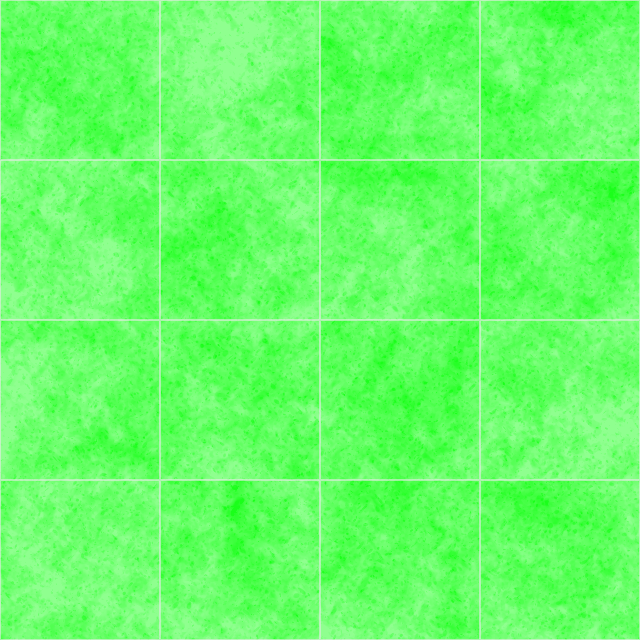
Reproduce this texture procedurally as a WebGL 2 fragment shader.

```glsl
#version 300 es
precision highp float;

uniform vec2 u_resolution;
out vec4 outColor;

const float TILES = 4.0;
const float GROUT_HALF_WIDTH = 0.0009;
const vec3 GROUT = vec3(0.92);
const vec3 GREEN_DEEP = vec3(0.0, 1.0, 0.0);
const vec3 GREEN_PALE = vec3(1.0);

vec2 hash2(vec2 p) {
    vec3 q = fract(vec3(p.xyx) * vec3(0.1031, 0.1030, 0.0973));
    q += dot(q, q.yzx + 33.33);
    return fract((q.xx + q.yz) * q.zy);
}

mat2 rotation(float angle) {
    float c = cos(angle);
    float s = sin(angle);
    return mat2(c, s, -s, c);
}

// Layered, warped sines: soft clouds around zero
float clouds(vec2 p, int layers) {
    mat2 turn = rotation(1.1);
    float sum = 0.0;
    float amplitude = 0.5;
    for (int i = 0; i < layers; i++) {
        p += 0.7 * sin(p.yx * 1.3 + vec2(i, i + 2) * 1.7);
        sum += amplitude * sin(p.x) * sin(p.y + 0.8);
        p = turn * p * 1.9 + 2.3;
        amplitude *= 0.62;
    }
    return sum;
}

// Cellular noise: each point spreads a soft blot of random tone around zero
float blots(vec2 p) {
    vec2 cell = floor(p);
    float sum = 0.0;
    float total = 0.0;
    for (int y = -1; y <= 1; y++) {
        for (int x = -1; x <= 1; x++) {
            vec2 id = cell + vec2(x, y);
            vec2 d = id + hash2(id) - p;
            float weight = exp(-7.0 * dot(d, d));
            sum += weight * (hash2(id + 53.0).x - 0.5);
            total += weight;
        }
    }
    return sum / total;
}

// Scattered oval flecks with random size, angle and strength
float flecks(vec2 p, float maxRadius, float soft) {
    vec2 cell = floor(p);
    float ink = 0.0;
    for (int y = -1; y <= 1; y++) {
        for (int x = -1; x <= 1; x++) {
            vec2 id = cell + vec2(x, y);
            vec2 size = hash2(id + 71.0);
            vec2 look = hash2(id + 139.0);
            vec2 d = rotation(look.x * 6.283) * (p - id - hash2(id));
            d.y *= 1.1 + size.y;
            float radius = maxRadius * mix(0.35, 1.0, size.x * size.x);
            float cover = 1.0 - smoothstep(radius - soft, radius + soft, length(d));
            ink = max(ink, cover * look.y);
        }
    }
    return ink;
}

// Paleness of the glaze at a point in one tile
float glaze(vec2 local, vec2 seed, float pixel) {
    vec2 p = local + seed * 37.0;
    float tone = 0.395 + 0.06 * (seed.x - 0.5);
    vec2 turned = rotation(seed.y * 6.283) * (local - 0.5);
    tone += 0.18 * clouds(turned * 2.8 + seed * 97.0, 3);

    // Mottling from coarse to fine
    vec2 bend = 0.25 * sin(p.yx * vec2(31.0, 37.0));
    tone += 0.12 * blots(p * 6.0 + bend);
    tone += 0.12 * blots(p * 13.0 + bend);
    tone += 0.11 * blots(p * 27.0 + bend);
    tone += 0.10 * blots(p * 50.0 + bend);

    // Slightly paler rim
    vec2 rim = abs(local - 0.5) * 2.0;
    tone += 0.03 * smoothstep(0.7, 1.0, max(rim.x, rim.y));

    // Large and small dark flecks
    tone -= 0.13 * flecks(p * 19.0 + bend, 0.38, 0.05 + 8.0 * pixel);
    tone -= 0.15 * flecks(p * 34.0 + 9.0, 0.38, 0.05 + 14.0 * pixel);
    return clamp(tone, 0.1, 0.56);
}

void main() {
    vec2 uv = gl_FragCoord.xy / u_resolution;
    float pixel = 1.0 / min(u_resolution.x, u_resolution.y);
    vec2 grid = uv * TILES;
    vec2 local = fract(grid);

    // Each tile has its own clouds and flecks
    float paleness = glaze(local, hash2(floor(grid) + 17.0), pixel * TILES);
    vec3 color = mix(GREEN_DEEP, GREEN_PALE, vec3(paleness));

    // Thin grout along the tile edges
    vec2 edge = min(local, 1.0 - local) / TILES;
    float gap = min(edge.x, edge.y);
    float grout = clamp((GROUT_HALF_WIDTH - gap) / pixel + 0.5, 0.0, 1.0);
    outColor = vec4(mix(color, GROUT, grout), 1.0);
}
```
